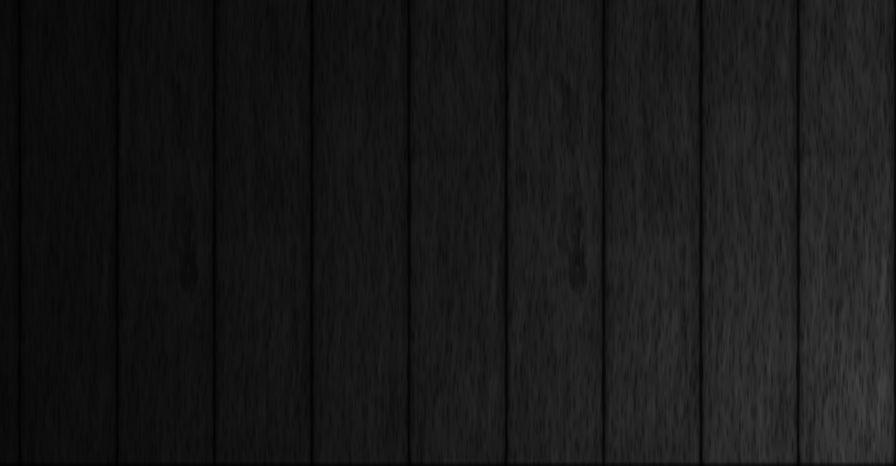
A Shadertoy shader for this texture:

```glsl
// Dark charcoal wood panelling: vertical planks whose grain repeats every four.
// Stretched value noise makes the fibres, cellular noise the pores; soft light
// grows from the left towards the lower right, and narrow grooves part the planks.

const float PLANK_PITCH = 0.1086;   // plank width as a share of canvas width
const float FIRST_SEAM = 0.0221;    // left-most groove, share of canvas width
const float PLANKS_PER_TILE = 4.0;  // planks before the grain repeats
const float PLANK_LENGTH = 4.8;     // canvas height in plank widths
const float GROOVE_HALF = 0.016;    // half width of the groove, in planks
const float GROOVE_SHADE = 0.045;   // reach of the shadow beside it
const float GRAIN_CONTRAST = 0.62;
const float PORE_DEPTH = 0.20;
const float WEAR_DEPTH = 0.38;
const vec3 WOOD_TINT = vec3(1.0, 1.0, 1.005);
const float DARK_LEVEL = 0.050;     // brightness at the left side
const float LIGHT_GAIN = 0.116;     // brightness added at the right side

float hash(vec2 p) {
    vec3 q = fract(vec3(p.xyx) * 0.1031);
    q += dot(q, q.yzx + 33.33);
    return fract((q.x + q.y) * q.z);
}

float valueNoise(vec2 p) {
    vec2 cell = floor(p), f = fract(p);
    f = f * f * (3.0 - 2.0 * f);
    return mix(mix(hash(cell), hash(cell + vec2(1, 0)), f.x),
               mix(hash(cell + vec2(0, 1)), hash(cell + vec2(1, 1)), f.x), f.y);
}

float fbm(vec2 p) {
    float sum = 0.0, weight = 0.5;
    for (int i = 0; i < 4; i++) {
        sum += weight * valueNoise(p);
        p = p * 2.03 + 17.3;
        weight *= 0.5;
    }
    return sum / 0.9375;
}

// Distance to the nearest scattered point.
float cellular(vec2 p) {
    vec2 cell = floor(p);
    float nearest = 2.0;
    for (int j = -1; j <= 1; j++)
        for (int i = -1; i <= 1; i++) {
            vec2 c = cell + vec2(i, j);
            vec2 point = c + vec2(hash(c), hash(c + 71.7));
            nearest = min(nearest, length(p - point));
        }
    return nearest;
}

// Fibres around zero; q is in plank widths.
float woodGrain(vec2 q, float seed) {
    vec2 s = q + vec2(seed * 13.0, seed * 7.0);
    s.x += 0.035 * sin(s.y * 1.7 + seed) + 0.05 * (valueNoise(s * vec2(3.0, 1.1)) - 0.5);
    float broad = valueNoise(s * vec2(6.0, 0.45)) - 0.5;
    float streak = valueNoise(s * vec2(17.0, 1.3)) - 0.5;
    float fibre = valueNoise(s * vec2(36.0, 3.2)) - 0.5;
    float fine = valueNoise(s * vec2(61.0, 9.0)) - 0.5;
    return 0.18 * broad + 0.32 * streak + 0.40 * fibre + 0.32 * fine;
}

// Soft elliptical area of wear.
float wearArea(vec2 q, vec2 centre, vec2 radius) {
    vec2 d = (q - centre) / radius;
    return exp(-dot(d, d));
}

void mainImage(out vec4 fragColor, in vec2 fragCoord) {
    vec2 uv = fragCoord / iResolution.xy;
    float across = (uv.x - FIRST_SEAM) / PLANK_PITCH;
    float plank = mod(floor(across), PLANKS_PER_TILE);
    vec2 q = vec2(fract(across), uv.y * PLANK_LENGTH);
    float tileX = mod(across, PLANKS_PER_TILE);
    float pixel = 1.0 / (iResolution.x * PLANK_PITCH);

    // Fibres, pores and a slight tone per plank
    float wood = 1.0 + GRAIN_CONTRAST * woodGrain(q, plank + 1.0);
    float pores = cellular(vec2(tileX * 22.0, q.y * 3.6));
    wood -= PORE_DEPTH * (1.0 - smoothstep(0.08, 0.42, pores));
    wood *= 0.97 + 0.08 * hash(vec2(plank, 5.0));

    // Ragged worn blots, on the same planks of every tile
    vec2 t = vec2(tileX, q.y);
    float area = wearArea(t, vec2(1.76, 2.2), vec2(0.17, 0.75))
               + 0.7 * wearArea(t, vec2(1.66, 4.0), vec2(0.13, 0.8))
               + 0.6 * wearArea(t, vec2(0.08, 3.0), vec2(0.11, 0.5))
               + 0.5 * wearArea(t, vec2(0.12, 0.6), vec2(0.08, 0.7));
    float ragged = fbm(t * vec2(9.0, 3.0) + 4.0);
    wood *= 1.0 - WEAR_DEPTH * smoothstep(0.48, 0.64, ragged + 0.22 * area - 0.12) * min(area, 1.0);

    // Groove, its shadow and the faint bevel to its right
    float seam = min(q.x, 1.0 - q.x);
    float wobble = 0.012 * (valueNoise(vec2(plank, q.y * 5.0)) - 0.5);
    float groove = 1.0 - smoothstep(GROOVE_HALF - pixel, GROOVE_HALF + pixel, seam + wobble);
    float bevel = exp(-pow((q.x - 0.065) / 0.02, 2.0));
    wood *= 1.0 - 0.42 * exp(-seam / GROOVE_SHADE);
    wood *= (1.0 - 0.62 * groove) * (1.0 + 0.10 * bevel);

    // Light from the lower right, with a dark bottom edge
    float light = DARK_LEVEL + LIGHT_GAIN * pow(uv.x, 1.35);
    light += 0.05 * uv.x * uv.x * exp(-pow((uv.y - 0.15) / 0.35, 2.0));
    light *= 1.0 - 0.10 * smoothstep(0.6, 1.0, uv.y);
    light *= mix(0.35, 1.0, smoothstep(0.0, 0.012, uv.y));

    fragColor = vec4(clamp(WOOD_TINT * light * wood, 0.0, 1.0), 1.0);
}
```
